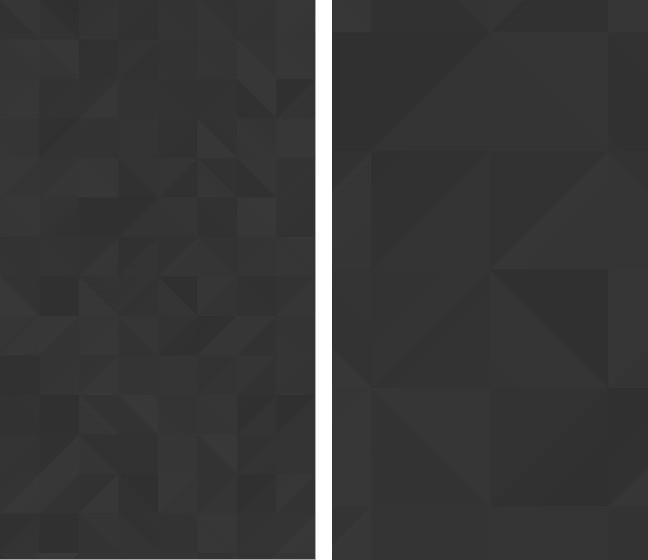
Left: the whole. Right: its middle third, enlarged.
Reproduce this background procedurally as a Shadertoy shader.

```glsl
#define COLUMNS 8.0
#define BASE_GREY 0.204
#define SHADE_SPREAD 0.019
#define FACET_SLOPE 0.006
#define SPLIT_CHANCE 0.85
#define RIM_GREY 0.67
#define RIM_WIDTH (1.0 / 288.0)
#define FOOT_TINT vec3(0.009, -0.001, 0.002)
#define SEED 17.0
#define SAMPLES 3

float hash(vec3 p) {
    p = fract(p * vec3(0.1031, 0.1030, 0.0973));
    p += dot(p, p.yzx + 33.33);
    return fract((p.x + p.y) * p.z);
}

// Grey of the triangular facet at a point in grid units
float facetGrey(vec2 p) {
    vec2 cell = floor(p);
    vec2 local = fract(p) - 0.5;

    // Either diagonal may split the square; a few squares stay whole
    float flip = hash(vec3(cell, SEED)) < 0.5 ? -1.0 : 1.0;
    float across = local.x + flip * local.y;
    bool split = hash(vec3(cell, SEED + 1.0)) < SPLIT_CHANCE;
    float side = split ? step(0.0, across) : 0.0;

    // Two summed hashes favour shades near the base
    float shade = hash(vec3(cell, SEED + 2.0 + side))
                + hash(vec3(cell, SEED + 5.0 + side)) - 1.0;
    float slope = hash(vec3(cell, SEED + 8.0 + side)) - 0.5;
    return BASE_GREY + SHADE_SPREAD * shade + FACET_SLOPE * slope * across;
}

// Coordinates: width is 1, y runs down from the top edge
vec3 background(vec2 p, float height) {
    vec2 grid = p * COLUMNS;
    vec3 colour = vec3(facetGrey(grid));

    // Faint warm strip in the cut-off last row
    float lastRow = floor(height * COLUMNS);
    colour += FOOT_TINT * step(lastRow, grid.y);

    // Thin pale rim along the right and bottom edges
    float edge = min(1.0 - p.x, height - p.y);
    return mix(vec3(RIM_GREY), colour, step(RIM_WIDTH, edge));
}

void mainImage(out vec4 fragColor, in vec2 fragCoord) {
    float height = iResolution.y / iResolution.x;
    vec3 sum = vec3(0.0);

    // Supersampling smooths every edge
    for (int j = 0; j < SAMPLES; j++) {
        for (int i = 0; i < SAMPLES; i++) {
            vec2 offset = (vec2(i, j) + 0.5) / float(SAMPLES) - 0.5;
            vec2 p = (fragCoord + offset) / iResolution.x;
            sum += background(vec2(p.x, height - p.y), height);
        }
    }
    fragColor = vec4(sum / float(SAMPLES * SAMPLES), 1.0);
}
```
